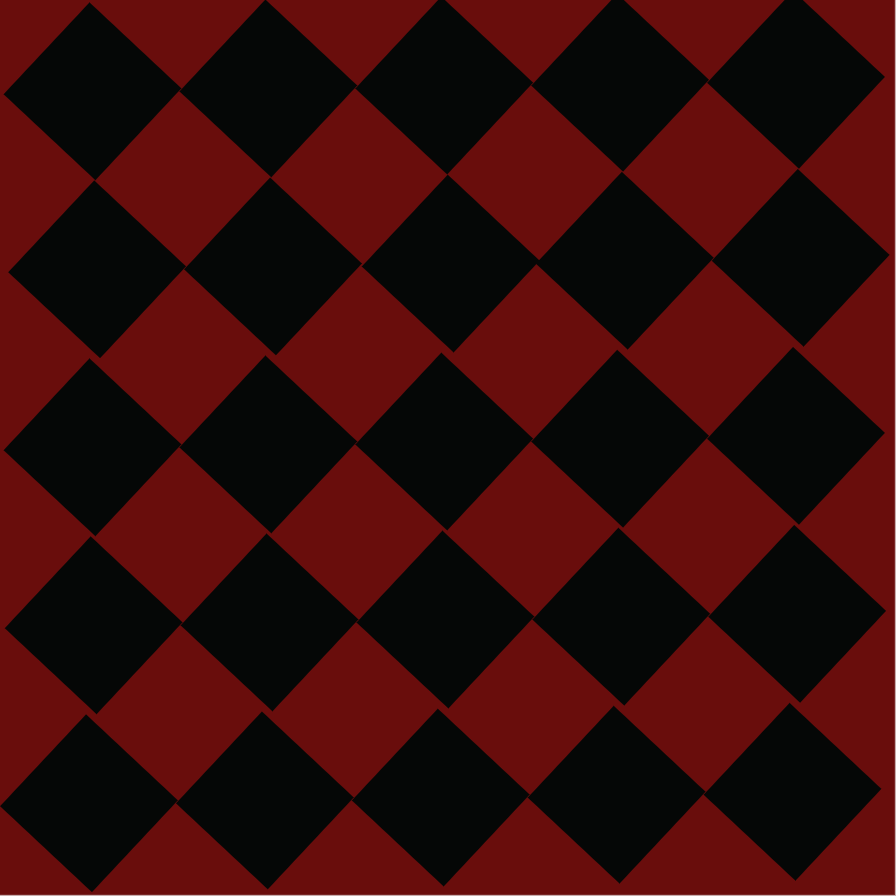
Give the GLSL for this pattern, as a WebGL 2 fragment shader.

```glsl
#version 300 es
precision highp float;
// Five by five black diamonds on deep red, like a tilted checkerboard.
// Each is a box distance in a turned frame; the columns climb slightly,
// and every row slides sideways by its own small amount.

#define COUNT 5
#define HALF_SIDE 0.0702
#define TILT 0.033
#define FIRST_CENTER vec2(0.1032, 0.1035)
#define COLUMN_STEP vec2(0.1963, 0.0032)
#define ROW_STEP vec2(0.0, 0.19865)
#define CENTER_NUDGE 0.002
#define RIM_WIDTH 0.0013
#define RED vec3(0.41, 0.05, 0.047)
#define BLACK vec3(0.02, 0.027, 0.024)
#define RIM vec3(0.78, 0.68, 0.68)

uniform vec2 u_resolution;
out vec4 fragColor;

// Sideways slide of each row, from the bottom up
const float ROW_SLIDE[COUNT] = float[COUNT](-0.0039, 0.0013, 0.0, 0.0052, 0.0);

mat2 rotation(float angle) {
    float c = cos(angle), s = sin(angle);
    return mat2(c, -s, s, c);
}

float boxDistance(vec2 p, float halfSide) {
    vec2 d = abs(p) - halfSide;
    return length(max(d, 0.0)) + min(max(d.x, d.y), 0.0);
}

vec2 diamondCenter(int column, int row) {
    vec2 center = FIRST_CENTER + float(column) * COLUMN_STEP + float(row) * ROW_STEP;
    center.x += ROW_SLIDE[row];
    // One diamond sits a touch further right than its row
    if (column == 2 && row == 3) center.x += CENTER_NUDGE;
    return center;
}

void main() {
    vec2 uv = gl_FragCoord.xy / u_resolution;
    float pixel = 1.0 / min(u_resolution.x, u_resolution.y);
    mat2 turn = rotation(radians(45.0) + TILT);

    // Gather the coverage of all diamonds, keeping the fine seams between them
    float ground = 1.0;
    for (int row = 0; row < COUNT; row++) {
        for (int column = 0; column < COUNT; column++) {
            float d = boxDistance(turn * (uv - diamondCenter(column, row)), HALF_SIDE);
            ground *= clamp(0.5 + d / pixel, 0.0, 1.0);
        }
    }
    vec3 color = mix(BLACK, RED, ground);

    // Hairline pale rim along the right and bottom edges
    float edge = min(1.0 - uv.x, uv.y);
    float rim = clamp(0.5 + (RIM_WIDTH - edge) / pixel, 0.0, 1.0);
    fragColor = vec4(mix(color, RIM, rim), 1.0);
}
```
